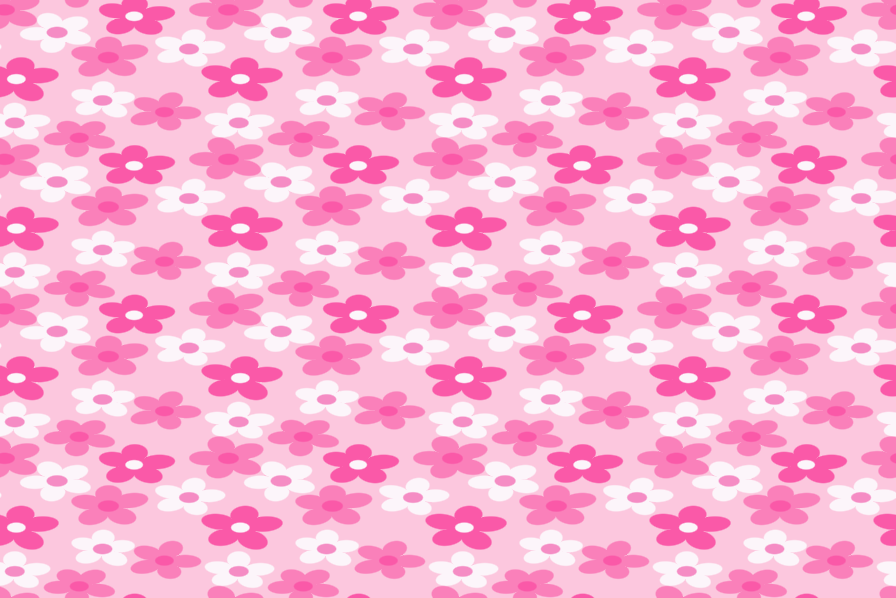
Write a Shadertoy shader that draws this pattern.

```glsl
// Seamless pink print of flattened five-petal daisies in three colourways.

const vec2  REPEATS     = vec2(4.0, 4.0);   // whole tiles across and down
const float TILE_ASPECT = 1.5;              // tile width / tile height
const float SQUASH      = 0.54;             // flower height / flower width
const float PETAL_MID   = 0.58;             // petal centre, in flower radii
const vec2  PETAL_SIZE  = vec2(0.42, 0.33); // half length, half width
const float HUB_RADIUS  = 0.40;             // fills the gaps between petal roots
const float LENGTH_VARY = 0.12;
const float ANGLE_VARY  = 0.20;
const float SOFTNESS    = 1.4;              // edge width in derivative units

const vec3 BLUSH   = vec3(0.99, 0.78, 0.87);
const vec3 WHITE   = vec3(0.99, 0.96, 0.98);
const vec3 PINK    = vec3(0.98, 0.50, 0.73);
const vec3 HOT     = vec3(0.98, 0.35, 0.66);
const vec3 ROSE    = vec3(0.96, 0.55, 0.77);

const int PETALS     = 5;
const int FLOWERS    = 10;
const int HOT_END    = 2;   // flowers 0..1 are hot pink
const int WHITE_END  = 6;   // flowers 2..5 are white, the rest pink

// Scatter within one tile: centre x, centre y, radius, turn
const vec4 LAYOUT[FLOWERS] = vec4[FLOWERS](
    vec4(0.599, 0.891, 0.268, -0.08),
    vec4(0.073, 0.471, 0.283, -0.12),
    vec4(0.255, 0.783, 0.250,  0.38),
    vec4(0.844, 0.672, 0.238, -0.24),
    vec4(0.458, 0.328, 0.231, -0.12),
    vec4(0.066, 0.178, 0.236, -0.08),
    vec4(0.484, 0.615, 0.270,  0.05),
    vec4(0.734, 0.250, 0.240, -0.30),
    vec4(0.354, 0.078, 0.243,  0.50),
    vec4(0.020, 0.934, 0.267,  0.28));

// Sine-free hash giving two values in 0..1
vec2 hash22(vec2 p) {
    vec3 q = fract(vec3(p.xyx) * vec3(0.1031, 0.1030, 0.0973));
    q += dot(q, q.yzx + 33.33);
    return fract((q.xx + q.yz) * q.zy);
}

// Implicit flower of unit radius: negative inside
float flowerField(vec2 p, float turn, int id) {
    float field = length(p) / HUB_RADIUS - 1.0;
    for (int i = 0; i < PETALS; i++) {
        vec2 vary = hash22(vec2(float(id) + 1.0, float(i) + 7.0)) - 0.5;
        float angle = turn + radians(90.0 + 360.0 * float(i) / float(PETALS))
                    + ANGLE_VARY * vary.x;
        float stretch = 1.0 + LENGTH_VARY * vary.y;
        vec2 axis = vec2(cos(angle), sin(angle));
        vec2 q = vec2(dot(p, axis), dot(p, vec2(-axis.y, axis.x)));
        q.x -= PETAL_MID * stretch;
        field = min(field, length(q / (PETAL_SIZE * vec2(stretch, 1.0))) - 1.0);
    }
    return field;
}

// Antialiased coverage; the width cap hides the jump where tiles wrap
float coverage(float field) {
    float width = min(length(vec2(dFdx(field), dFdy(field))), 0.5);
    return clamp(0.5 - field / (SOFTNESS * max(width, 1e-4)), 0.0, 1.0);
}

void mainImage(out vec4 fragColor, in vec2 fragCoord) {
    vec2 tile = fragCoord / iResolution.xy * REPEATS;
    vec3 color = BLUSH;

    for (int i = 0; i < FLOWERS; i++) {
        vec4 flower = LAYOUT[i];

        // Nearest wrapped copy, scaled to unit radius and unsquashed
        vec2 p = fract(tile - flower.xy + 0.5) - 0.5;
        p *= vec2(TILE_ASPECT, 1.0 / SQUASH) / flower.z;

        // Colourway
        vec3 petalColor = PINK;
        vec3 eyeColor = HOT;
        float eyeRadius = 0.26;
        if (i < HOT_END) {
            petalColor = HOT;
            eyeColor = WHITE;
            eyeRadius = 0.22;
        } else if (i < WHITE_END) {
            petalColor = WHITE;
            eyeColor = ROSE;
            eyeRadius = 0.28;
        }

        color = mix(color, petalColor, coverage(flowerField(p, flower.w, i)));
        color = mix(color, eyeColor, coverage(length(p) / eyeRadius - 1.0));
    }
    fragColor = vec4(color, 1.0);
}
```
